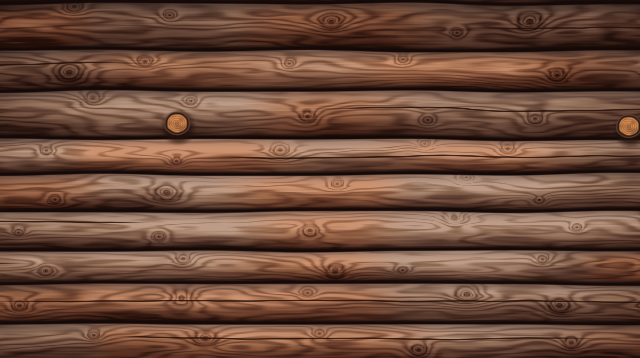
This texture is drawn by a Shadertoy shader. Its source:

```glsl
// A wall of stacked horizontal logs, lit from above, with dark gaps between.
// Grain lines are contours of a stretched noise field that knots push into
// closed rings; each log varies in height, tone, knots and cracks.

const float TAU = 6.2831853;
const int LOGS = 10;
// Heights of the seams between logs, as shares of the canvas height.
const float SEAMS[11] = float[11](-0.02, 0.095, 0.207, 0.300, 0.410, 0.516,
                                  0.612, 0.747, 0.860, 0.991, 1.10);
const vec3 GAP = vec3(0.07, 0.035, 0.03);
const vec3 UMBER = vec3(0.13, 0.06, 0.04);
const vec3 BARK = vec3(0.28, 0.17, 0.13);
const vec3 BROWN = vec3(0.42, 0.29, 0.23);
const vec3 TAN = vec3(0.58, 0.44, 0.35);
const vec3 PALE = vec3(0.74, 0.61, 0.53);
const vec3 WEATHERED = vec3(0.53, 0.43, 0.39);
const vec3 CUT_WOOD = vec3(0.78, 0.50, 0.29);

float hash(vec2 p) {
    vec3 q = fract(vec3(p.xyx) * 0.1031);
    q += dot(q, q.yzx + 33.33);
    return fract((q.x + q.y) * q.z);
}

float noise(vec2 p) {
    vec2 i = floor(p), f = fract(p);
    f = f * f * (3.0 - 2.0 * f);
    return mix(mix(hash(i), hash(i + vec2(1, 0)), f.x),
               mix(hash(i + vec2(0, 1)), hash(i + vec2(1, 1)), f.x), f.y);
}

float fbm(vec2 p) {
    float sum = 0.0, amp = 0.5;
    for (int i = 0; i < 4; i++) {
        sum += amp * noise(p);
        p = p * 2.03 + 11.7;
        amp *= 0.5;
    }
    return sum;
}

float seam(int i, float x) {
    return SEAMS[i] + 0.010 * (noise(vec2(x * 3.5, float(i) * 7.0)) - 0.5);
}

// Five wood tones blended along t in 0..1.
vec3 woodRamp(float t) {
    float s = clamp(t, 0.0, 1.0) * 4.0;
    vec3 c = mix(UMBER, BARK, clamp(s, 0.0, 1.0));
    c = mix(c, BROWN, clamp(s - 1.0, 0.0, 1.0));
    c = mix(c, TAN, clamp(s - 2.0, 0.0, 1.0));
    return mix(c, PALE, clamp(s - 3.0, 0.0, 1.0));
}

// Knots of one log: x = push on the grain, y = darkness of the eye.
vec2 knots(float x, float v, float height, float id) {
    const float SPACING = 0.34;
    vec2 result = vec2(0.0);
    float cell = floor(x / SPACING);
    for (int j = -1; j <= 1; j++) {
        vec2 key = vec2(cell + float(j) + 20.0, id * 3.7 + 2.0);
        float cx = (cell + float(j) + 0.15 + 0.7 * hash(key)) * SPACING;
        float cv = mix(0.3, 0.92, hash(key + 31.0));
        float size = mix(0.005, 0.014, pow(hash(key + 57.0), 2.0));
        vec2 offset = vec2((x - cx) * 0.7, (v - cv) * height);
        float d = length(offset) / size;
        result.x += 5.5 * exp(-0.55 * d);
        float eye = 1.0 - smoothstep(0.25, 0.9, d);
        float ring = exp(-pow((d - 1.7) * 2.2, 2.0));
        result.y = max(result.y, max(eye, 0.6 * ring));
    }
    return result;
}

// Long drying crack that comes and goes along a log.
float crack(float x, float v, float height, float id) {
    float path = mix(0.45, 0.75, hash(vec2(id, 9.0))) + 0.12 * (fbm(vec2(x * 4.0, id)) - 0.5);
    float present = smoothstep(0.45, 0.65, noise(vec2(x * 1.6 + id * 5.3, id)));
    return present * (1.0 - smoothstep(0.0007, 0.0032, abs(v - path) * height));
}

// Sawn branch stub with a shaded collar, drawn over the wood.
vec3 addStub(vec3 color, vec2 offset, float px) {
    float d = length(offset * vec2(0.95, 1.05)) + 0.003 * (noise(offset * 70.0 + 9.0) - 0.5);
    float shadow = 1.0 - smoothstep(0.028, 0.055, length(offset + vec2(-0.004, 0.012)));
    color = mix(color, UMBER, 0.75 * shadow);
    color = mix(color, BROWN, 1.0 - smoothstep(0.034 - px, 0.034 + px, d));
    color = mix(color, UMBER, 0.8 * exp(-pow((d - 0.029) / 0.003, 2.0)));
    vec3 face = CUT_WOOD * (0.86 + 0.08 * sin(d * 1100.0) + 0.25 * (noise(offset * 90.0) - 0.4));
    return mix(color, face, 1.0 - smoothstep(0.026 - px, 0.026 + px, d));
}

void mainImage(out vec4 fragColor, in vec2 fragCoord) {
    vec2 p = fragCoord / iResolution.y;
    vec2 uv = fragCoord / iResolution.xy;
    float px = 1.0 / iResolution.y;

    // Which log, and the place v across it from bottom to top.
    int row = 0;
    for (int i = 1; i < LOGS; i++) if (p.y > seam(i, p.x)) row = i;
    float low = seam(row, p.x), high = seam(row + 1, p.x);
    float height = high - low, v = (p.y - low) / height, id = float(row);

    // Grain contours, faded where they are finer than a pixel.
    vec2 knot = knots(p.x, v, height, id);
    float field = 4.0 * v + 9.0 * fbm(vec2(p.x * 1.7 + id * 17.0, v * 1.5 + id * 5.0)) + knot.x;
    float line = pow(0.5 + 0.5 * sin(TAU * field), 1.8);
    line = mix(line, 0.38, smoothstep(0.3, 0.8, fwidth(field)));
    float fibre = noise(vec2(p.x * 14.0, p.y * 260.0)) - 0.5;
    float patches = fbm(vec2(p.x * 3.0 + id * 8.0, v * 2.0 + id)) - 0.47;

    // Round profile, corner falloff and tone of each log.
    float profile = smoothstep(-0.08, 0.72, v) * (1.0 - 0.35 * smoothstep(0.82, 1.0, v));
    vec2 fromCenter = abs(uv - vec2(0.5, 0.45)) * 2.0;
    float falloff = 1.0 - 0.25 * pow(fromCenter.x, 3.0) - 0.36 * pow(fromCenter.y, 2.5);
    float tone = (0.14 + 0.93 * profile) * falloff * mix(0.9, 1.08, hash(vec2(id, 4.0)));
    tone += 0.5 * patches + 0.16 * fibre - 0.30 * line * (0.4 + 0.6 * profile) - 0.32 * knot.y;

    vec3 color = woodRamp(tone);
    float warmth = smoothstep(0.4, 0.75, noise(vec2(p.x * 2.2 + id * 3.0, id * 6.0)));
    color *= mix(vec3(1.0), vec3(1.08, 0.94, 0.83), warmth);
    color = mix(color, WEATHERED * falloff, 0.45 * smoothstep(0.7, 0.93, v));
    color = mix(color, UMBER, 0.85 * crack(p.x, v, height, id));

    // Dark seams below each log and a thin edge above.
    float body = smoothstep(0.002, 0.015, p.y - low) * smoothstep(0.0, 0.005, high - p.y);
    color = mix(GAP, color, body);

    // Two stubs on the widest of the upper logs.
    for (int i = 0; i < 2; i++)
        color = addStub(color, p - vec2(0.495 + 1.262 * float(i), 0.655 - 0.008 * float(i)), px);

    fragColor = vec4(clamp(color, 0.0, 1.0), 1.0);
}
```
